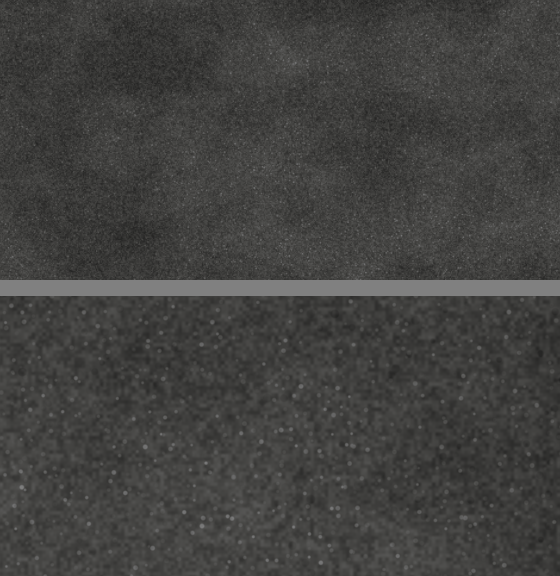
Top, the full canvas; bottom, a detail of the centre.
Reproduce this texture procedurally as a Shadertoy shader.

```glsl
// Dark charcoal stone: soft cloudy patches, slightly stretched sideways,
// under fine sandy grain, with scattered pale mineral specks and dark pits.
// Clouds and grain are value noise; specks and pits are jittered cell dots.

#define BASE_TONE 0.236
#define CLOUD_CONTRAST 0.19
#define GRAIN_CONTRAST 0.085
#define SPECK_GAIN 0.21
#define PIT_DEPTH 0.05
#define CLOUD_SCALE vec2(2.6, 3.6)
#define GRAIN_SCALE 235.0
#define SPECK_SCALE 92.0
#define PIT_SCALE 64.0
#define STONE_TINT vec3(1.006, 1.0, 0.972)

float hash(vec2 p) {
    vec3 q = fract(p.xyx * 0.1031);
    q += dot(q, q.yzx + 33.33);
    return fract((q.x + q.y) * q.z);
}

float noise(vec2 p) {
    vec2 cell = floor(p), f = fract(p);
    f = f * f * (3.0 - 2.0 * f);
    float low = mix(hash(cell), hash(cell + vec2(1, 0)), f.x);
    float high = mix(hash(cell + vec2(0, 1)), hash(cell + vec2(1, 1)), f.x);
    return mix(low, high, f.y);
}

// Layered noise, centred on zero
float clouds(vec2 p) {
    float sum = 0.0, weight = 0.42;
    for (int i = 0; i < 6; i++) {
        sum += weight * (noise(p) - 0.5);
        p = mat2(1.96, 0.36, -0.36, 1.96) * p + 17.3;
        weight *= 0.64;
    }
    return sum;
}

// Jittered dots, mostly faint with a few strong ones
float dots(vec2 p, float scale, float radius, float seed) {
    float edge = scale / iResolution.y;
    vec2 home = floor(p * scale);
    float result = 0.0;
    for (int y = -1; y <= 1; y++)
    for (int x = -1; x <= 1; x++) {
        vec2 cell = home + vec2(x, y);
        vec2 id = cell + seed;
        vec2 centre = cell + vec2(hash(id + 11.7), hash(id + 47.1));
        float size = radius * mix(0.5, 1.0, hash(id + 83.9));
        float strength = pow(hash(id + 129.3), 5.0);
        float d = length(p * scale - centre);
        float dotMask = 1.0 - smoothstep(size - edge, size + edge, d);
        result = max(result, strength * dotMask);
    }
    return result;
}

void mainImage(out vec4 fragColor, in vec2 fragCoord) {
    vec2 p = fragCoord / iResolution.y;

    // Broad mottling
    float cloud = clouds(p * CLOUD_SCALE + 5.2);
    float tone = BASE_TONE + CLOUD_CONTRAST * cloud;

    // Sandy grain at two sizes
    float grain = noise(p * GRAIN_SCALE + 31.0) - 0.5;
    grain += 0.7 * (noise(p * GRAIN_SCALE * 0.53 + 71.0) - 0.5);
    tone += GRAIN_CONTRAST * grain;

    // Pale specks gather in the lighter patches, pits in the darker ones
    float gather = smoothstep(-0.25, 0.3, cloud);
    float specks = dots(p, SPECK_SCALE, 0.26, 3.0);
    float pits = dots(p, PIT_SCALE, 0.34, 211.0);
    tone += SPECK_GAIN * specks * mix(0.45, 1.0, gather);
    tone -= PIT_DEPTH * pits * mix(1.0, 0.5, gather);

    // Warm stone, neutral highlights
    vec3 tint = mix(STONE_TINT, vec3(1.0), smoothstep(0.26, 0.42, tone));
    fragColor = vec4(max(tone, 0.15) * tint, 1.0);
}
```
